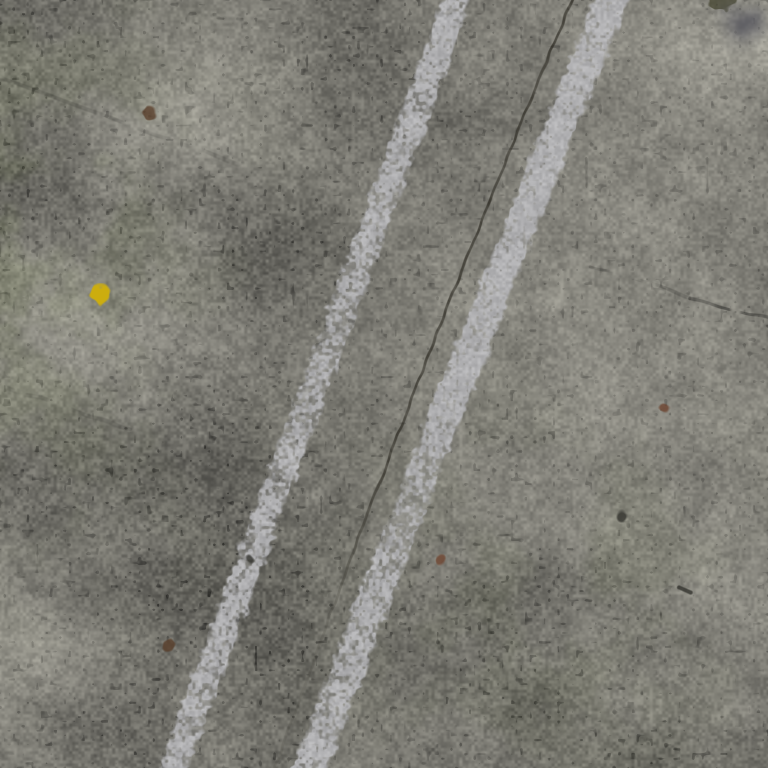
Write a WebGL 1 fragment shader that draws this texture.

```glsl
precision highp float;
// Weathered concrete with two worn, slanted paint stripes and a joint between.
// Broad soft stains set the tone, layered value noise adds mottling and grit,
// then cracks, paint and a few small scattered fragments go on top.
uniform vec2 u_resolution;

float hash(vec2 p) {
  vec3 q = fract(vec3(p.xyx) * 0.1031);
  q += dot(q, q.yzx + 33.33);
  return fract((q.x + q.y) * q.z);
}

float noise(vec2 p) {
  vec2 i = floor(p), f = fract(p);
  f = f * f * (3.0 - 2.0 * f);
  return mix(mix(hash(i), hash(i + vec2(1.0, 0.0)), f.x),
             mix(hash(i + vec2(0.0, 1.0)), hash(i + 1.0), f.x), f.y);
}

float fbm(vec2 p) {
  float sum = 0.0, amp = 0.5;
  for (int i = 0; i < 5; i++) {
    sum += amp * noise(p);
    p = mat2(1.6, 1.2, -1.2, 1.6) * p + 17.3;
    amp *= 0.55;
  }
  return sum / 1.06;
}

// Soft elliptical stain, 1 at its centre.
float stain(vec2 p, vec2 center, vec2 radius) {
  vec2 d = (p - center) / radius;
  return exp(-dot(d, d));
}

// Small ragged fragment with a smooth edge.
float chip(vec2 p, vec2 center, float radius) {
  float ragged = radius * (0.65 + 0.7 * noise(p * 130.0));
  return 1.0 - smoothstep(ragged - 0.002, ragged + 0.002, length(p - center));
}

// Thin line between two points, fading at the sides.
float crack(vec2 p, vec2 a, vec2 b, float width) {
  vec2 ab = b - a;
  float t = clamp(dot(p - a, ab) / dot(ab, ab), 0.0, 1.0);
  return 1.0 - smoothstep(width * 0.3, width, length(p - a - ab * t));
}

// Worn paint coverage at a signed distance from the stripe axis.
float paint(vec2 p, float d, float halfWidth, float wear) {
  float edge = abs(d) + 0.009 * (noise(p * 150.0) - 0.5) + 0.004 * (noise(p * 45.0) - 0.5);
  float body = 1.0 - smoothstep(halfWidth - 0.003, halfWidth + 0.003, edge);
  float gaps = 0.55 * noise(p * 230.0) + 0.45 * fbm(p * 38.0);
  return body * (1.0 - 0.75 * smoothstep(0.42, 0.8, gaps + wear));
}

void main() {
  vec2 p = gl_FragCoord.xy / u_resolution;
  vec2 warped = p + 0.06 * (vec2(fbm(p * 9.0), fbm(p * 9.0 + 41.0)) - 0.5);

  // Large stains and pale patches
  float dark = 0.11 * stain(warped, vec2(0.35, 0.67), vec2(0.10, 0.10));
  dark += 0.08 * stain(warped, vec2(0.47, 0.90), vec2(0.11, 0.13));
  dark += 0.07 * stain(warped, vec2(0.28, 0.44), vec2(0.14, 0.09));
  dark += 0.10 * stain(warped, vec2(0.24, 0.25), vec2(0.10, 0.13));
  dark += 0.10 * stain(warped, vec2(0.37, 0.20), vec2(0.09, 0.19));
  dark += 0.10 * stain(warped, vec2(0.15, 0.03), vec2(0.10, 0.10));
  dark += 0.07 * stain(warped, vec2(0.05, 0.74), vec2(0.16, 0.06));
  dark += 0.08 * stain(warped, vec2(0.03, 0.36), vec2(0.11, 0.09));
  dark += 0.07 * stain(warped, vec2(0.64, 0.16), vec2(0.20, 0.12));
  dark += 0.06 * stain(warped, vec2(0.02, 0.98), vec2(0.15, 0.18));
  dark += 0.07 * stain(warped, vec2(0.90, 0.00), vec2(0.30, 0.09));
  dark += 0.05 * stain(warped, vec2(0.66, 0.44), vec2(0.07, 0.05));
  float pale = 0.07 * stain(warped, vec2(0.27, 0.84), vec2(0.13, 0.08));
  pale += 0.05 * stain(warped, vec2(0.12, 0.56), vec2(0.14, 0.09));
  pale += 0.05 * stain(warped, vec2(0.04, 0.16), vec2(0.07, 0.10));
  pale += 0.03 * stain(warped, vec2(0.86, 0.52), vec2(0.22, 0.28));
  pale += 0.12 * stain(warped, vec2(0.99, 0.95), vec2(0.09, 0.07));
  float tone = 0.505 - dark + pale;

  // Mottling, grit and dark pores
  float grit = noise(p * 250.0) - 0.5;
  tone += 0.15 * (fbm(p * 13.0) - 0.5) + 0.09 * (fbm(p * 48.0 + 7.0) - 0.5);
  tone += (0.10 + 0.45 * dark) * grit + 0.06 * (noise(p * 130.0 + 9.0) - 0.5);
  float pores = smoothstep(0.79, 0.95, noise(p * 165.0 + 31.0));
  tone -= (0.09 + 0.5 * dark) * pores;
  vec3 color = tone * vec3(1.01, 1.0, 0.94);

  // Olive growth, mostly on the left and the upper right corner
  float growth = stain(p, vec2(0.02, 0.67), vec2(0.22, 0.34)) + 0.5 * stain(p, vec2(0.72, 0.2), vec2(0.25));
  color -= vec3(0.012, 0.0, 0.035) * growth * smoothstep(0.35, 0.65, fbm(p * 11.0 + 5.0));
  color = mix(color, vec3(0.25, 0.25, 0.16), 0.7 * chip(p, vec2(0.94, 1.005), 0.018));
  color = mix(color, vec3(0.33, 0.33, 0.36), 0.8 * stain(warped, vec2(0.962, 0.968), vec2(0.023, 0.025)));

  // Faint cross cracks
  vec2 wobble = p + 0.006 * (vec2(noise(p * 35.0), noise(p * 35.0 + 8.0)) - 0.5);
  float faint = 0.6 * crack(wobble, vec2(0.9, 0.612), vec2(1.0, 0.586), 0.003);
  faint += 0.3 * crack(wobble, vec2(0.77, 0.655), vec2(0.9, 0.612), 0.003);
  faint += 0.25 * crack(wobble, vec2(0.0, 0.90), vec2(0.31, 0.785), 0.004);
  faint += 0.25 * crack(wobble, vec2(0.0, 0.50), vec2(0.17, 0.44), 0.004);
  color *= 1.0 - 0.55 * faint * smoothstep(0.2, 0.6, noise(p * 70.0));

  // Long joint, fading towards the bottom
  float bow = 0.032 * p.y * (1.0 - p.y);
  float joint = abs(p.x - mix(0.358, 0.745, p.y) + bow + 0.003 * (noise(p * 60.0) - 0.5)) * 0.933;
  float jointLine = 1.0 - smoothstep(0.0006, 0.0028, joint);
  color = mix(color, vec3(0.18, 0.17, 0.14), jointLine * mix(0.15, 0.8, smoothstep(0.15, 0.42, p.y)) * (0.6 + 0.4 * noise(p * 110.0)));

  // Two paint stripes
  float left = (p.x - mix(0.226, 0.595, p.y)) * 0.938;
  float right = (p.x - mix(0.404, 0.797, p.y) + 0.6 * bow) * 0.931;
  float wearLeft = 0.10 * stain(p, vec2(0.42, 0.55), vec2(0.2, 0.18));
  float wearRight = 0.24 * stain(p, vec2(0.54, 0.34), vec2(0.1, 0.055)) - 0.07 * smoothstep(0.4, 0.5, p.y);
  float coat = max(paint(p, left, 0.0175, wearLeft), paint(p, right, 0.0205, wearRight));
  vec3 coatColor = vec3(0.70, 0.70, 0.71) + 0.10 * grit + 0.08 * (fbm(p * 30.0) - 0.5);
  color = mix(color, coatColor, coat * 0.95);

  // Scattered fragments
  color = mix(color, vec3(0.80, 0.68, 0.06), chip(p, vec2(0.130, 0.616), 0.0115));
  color = mix(color, vec3(0.34, 0.23, 0.15), 0.75 * max(chip(p, vec2(0.195, 0.853), 0.008), chip(p, vec2(0.219, 0.16), 0.007)));
  color = mix(color, vec3(0.43, 0.27, 0.19), 0.8 * max(chip(p, vec2(0.865, 0.469), 0.006), chip(p, vec2(0.575, 0.271), 0.006)));
  float debris = max(chip(p, vec2(0.81, 0.327), 0.007), chip(p, vec2(0.325, 0.271), 0.005));
  debris = max(debris, crack(wobble, vec2(0.885, 0.233), vec2(0.9, 0.226), 0.004));
  color = mix(color, vec3(0.2, 0.2, 0.18), 0.8 * debris);

  gl_FragColor = vec4(clamp(color, 0.0, 1.0), 1.0);
}
```
